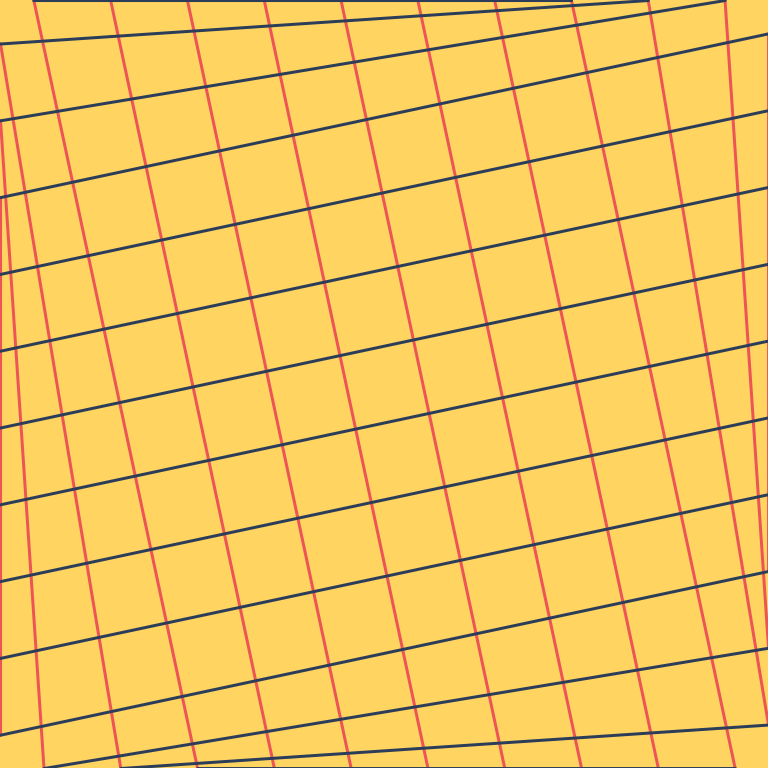
Reproduce this pattern procedurally as a Shadertoy shader.

```glsl
// Two crossing families of chords strung between evenly spaced points on a square rim.
const vec3 GROUND = vec3(1.00, 0.83, 0.38);
const vec3 RED = vec3(0.925, 0.33, 0.335);
const vec3 NAVY = vec3(0.17, 0.24, 0.345);
const float LINE_WIDTH = 0.0039;
const int CHORDS = 20;                        // chords per family
const float PIN_STEP = 0.1;                   // pin spacing, in side lengths
const float PIN_START = 0.0434;               // first pin after each corner
const float NAVY_AXIS = 3.5;                  // pin index the chords mirror about
const float RED_AXIS = 13.5;                  // a quarter turn further
const vec2 RIM_SHIFT = vec2(0.0007, -0.0007);
const float HALF_PI = 1.5707963;

// Pin position, walking clockwise from the upper left corner
vec2 rimPin(float index) {
    float along = mod(PIN_START + PIN_STEP * index, 4.0);
    vec2 p = vec2(fract(along) - 0.5, 0.5);
    float turn = HALF_PI * floor(along);
    float c = cos(turn), s = sin(turn);
    return vec2(c * p.x + s * p.y, c * p.y - s * p.x) + RIM_SHIFT;
}

float segmentDistance(vec2 p, vec2 a, vec2 b) {
    vec2 ab = b - a;
    float t = clamp(dot(p - a, ab) / dot(ab, ab), 0.0, 1.0);
    return length(p - a - t * ab);
}

// Coverage of all chords joining pins mirrored about the axis
float chordFamily(vec2 p, float axis, float pixel) {
    float d = 1.0;
    for (int k = 0; k < CHORDS; k++) {
        float reach = float(k) + 0.5;
        d = min(d, segmentDistance(p, rimPin(axis + reach), rimPin(axis - reach)));
    }
    return clamp(0.5 + (0.5 * LINE_WIDTH - d) / pixel, 0.0, 1.0);
}

void mainImage(out vec4 fragColor, in vec2 fragCoord) {
    float pixel = 1.0 / min(iResolution.x, iResolution.y);
    vec2 p = (fragCoord - 0.5 * iResolution.xy) * pixel;

    // Red below, navy above
    vec3 color = mix(GROUND, RED, chordFamily(p, RED_AXIS, pixel));
    color = mix(color, NAVY, chordFamily(p, NAVY_AXIS, pixel));
    fragColor = vec4(color, 1.0);
}
```
